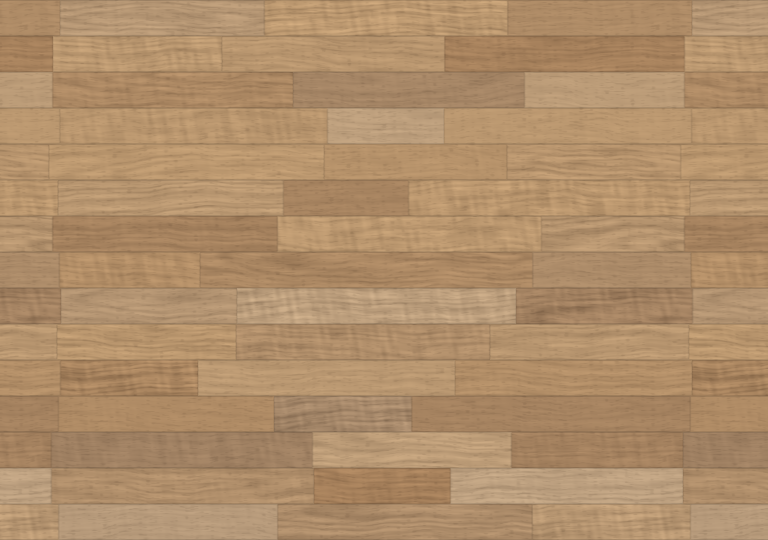
A Shadertoy shader for this texture:

```glsl
// Strip parquet: rows of matte wood pieces with staggered joints, tiling sideways.
// Each piece gets a hashed tone; its grain is layered sines over stretched
// elliptical rings, plus streaks, pores and a faint cross-grain ripple.

#define ROWS 15.0      // strips down the canvas
#define TILE 1.170     // width of the repeat, in canvas heights
#define START 0.102    // left edge of the first full repeat
#define PIECES 3.0     // pieces per strip in one repeat
#define JITTER 0.72    // stagger of the inner joints
#define SEAM 0.0007    // half width of the seams
#define SEAM_DARK 0.13 // depth of the seams
#define RINGS 34.0     // density of the growth rings
#define GRAIN 0.075    // contrast of the rings
#define STREAK 0.085   // contrast of the long fibres
#define FIGURE 0.040   // contrast of the cross-grain ripple

const vec3 LIGHT_WARM = vec3(0.735, 0.595, 0.435);
const vec3 LIGHT_COOL = vec3(0.745, 0.635, 0.510);
const vec3 DARK_WARM  = vec3(0.640, 0.490, 0.345);
const vec3 DARK_COOL  = vec3(0.610, 0.495, 0.385);

float hash(vec2 p) {
    vec3 q = fract(p.xyx * vec3(0.1031, 0.1030, 0.0973));
    q += dot(q, q.yzx + 33.33);
    return fract((q.x + q.y) * q.z);
}

float noise(vec2 p) {
    vec2 i = floor(p), f = fract(p);
    f = f * f * (3.0 - 2.0 * f);
    return mix(mix(hash(i), hash(i + vec2(1, 0)), f.x),
               mix(hash(i + vec2(0, 1)), hash(i + vec2(1, 1)), f.x), f.y);
}

// Position of joint k in a row, in mean piece lengths
float joint(float k, float row) {
    float i = mod(k, PIECES);
    float spread = i < 0.5 ? 0.06 : JITTER;
    return k + spread * (hash(vec2(i * 7.0 + 3.0, row + 11.0)) - 0.5);
}

// Brightness of the grain; g is in strip heights, along and across the piece
float grain(vec2 g, vec2 id) {
    float seed = 40.0 * hash(id + 51.0);
    float bold = mix(0.35, 1.3, hash(id + 67.0));
    g.y += 0.07 * sin(g.x * 0.8 + seed) + 0.03 * sin(g.x * 2.1 + seed * 1.7)
         + 0.012 * sin(g.x * 5.3 + seed * 2.3);

    // Growth rings around a hashed heart line
    vec2 heart = vec2(8.0 * hash(id + 23.0), 1.6 * hash(id + 37.0) - 0.8);
    float r = length((g - heart) * vec2(0.09, 1.0));
    r += 0.025 * noise(g * vec2(2.0, 5.0) + seed);
    float ring = 0.5 + 0.5 * sin(RINGS * r + 2.0 * sin(11.0 * r + seed));
    float shade = GRAIN * bold * (0.35 - ring * ring);

    // Long fibres and short pores
    float fibre = 0.6 * noise(g * vec2(0.9, 11.0) + seed)
                + 0.4 * noise(g * vec2(2.5, 27.0) + seed * 2.0);
    float pore = noise(g * vec2(7.0, 38.0) + seed * 3.0);
    shade += STREAK * bold * (fibre - 0.5) * 2.0;
    shade -= 0.07 * smoothstep(0.62, 0.95, pore);

    // Ripple across the fibres, on some pieces only
    float curl = noise(vec2(g.x * 8.0 + 1.5 * g.y, g.y * 2.2) + seed);
    float curly = smoothstep(0.35, 0.9, hash(id + 83.0));
    return 1.0 + shade + FIGURE * (0.3 + curly) * (curl - 0.5) * 2.0;
}

vec3 parquet(vec2 p, float px) {
    // Find the strip and the piece
    float row = floor(p.y * ROWS);
    float across = fract(p.y * ROWS);
    float unit = TILE / PIECES;
    float q = (p.x - START) / unit;
    float k = floor(q);
    if (q < joint(k, row)) k -= 1.0;
    else if (q >= joint(k + 1.0, row)) k += 1.0;
    float left = q - joint(k, row);
    float right = joint(k + 1.0, row) - q;
    vec2 id = vec2(mod(k, PIECES) * 5.0 + 1.0, row * 3.0 + 2.0);

    // Tone of the piece, then its grain
    float tone = smoothstep(-0.1, 0.9, hash(id));
    float cool = hash(id + 13.0);
    cool *= cool;
    vec3 wood = mix(mix(DARK_WARM, DARK_COOL, cool),
                    mix(LIGHT_WARM, LIGHT_COOL, cool), tone);
    vec2 g = vec2(left * unit * ROWS, across - 0.5);
    wood *= mix(vec3(1.0), vec3(grain(g, id)), vec3(0.92, 1.0, 1.08));

    // Thin dark seams, fainter at the butt joints
    float edge = min(across, 1.0 - across) / ROWS;
    float butt = min(left, right) * unit;
    float seam = max(1.0 - smoothstep(SEAM, SEAM + px, edge),
                     0.6 - 0.6 * smoothstep(SEAM, SEAM + px, butt));
    return wood * (1.0 - SEAM_DARK * seam);
}

void mainImage(out vec4 fragColor, in vec2 fragCoord) {
    // Four samples per pixel smooth the joints and the fine grain
    vec3 sum = vec3(0.0);
    for (int i = 0; i < 4; i++) {
        vec2 offset = vec2(i % 2, i / 2) * 0.5 - 0.25;
        sum += parquet((fragCoord + offset) / iResolution.y, 1.0 / iResolution.y);
    }
    fragColor = vec4(sum / 4.0, 1.0);
}
```
